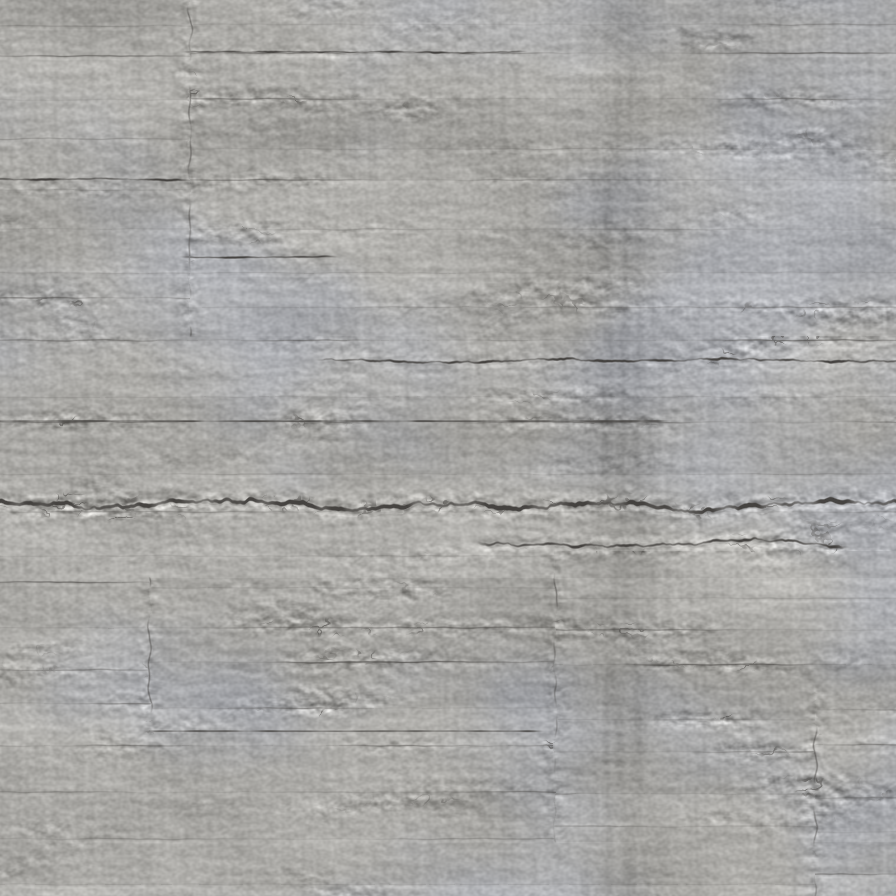
This texture is drawn by a Shadertoy shader. Its source:

```glsl
const vec3 WARM_GREY = vec3(0.668, 0.663, 0.648);
const vec3 COOL_GREY = vec3(0.660, 0.667, 0.685);
const vec3 CRACK_DARK = vec3(0.25, 0.24, 0.23);
const float BOARD_ROWS = 22.0;
const float BOARD_CONTRAST = 0.045;
const float SEAM_WIDTH = 0.0006;
const float RELIEF_STEP = 0.0022;
const float STAIN_X = 0.695;
const float STAIN_WIDTH = 0.032;
const float STAIN_DEPTH = 0.075;

// Each crack: height, left end, right end, half width
const int CRACK_COUNT = 8;
const vec4 CRACKS[CRACK_COUNT] = vec4[](
    vec4(0.437, -0.10, 1.10, 0.0023), vec4(0.394, 0.54, 0.94, 0.0015),
    vec4(0.598, 0.36, 1.10, 0.0013), vec4(0.942, 0.21, 0.58, 0.0011),
    vec4(0.800, -0.10, 0.21, 0.0011), vec4(0.713, 0.21, 0.37, 0.0010),
    vec4(0.530, -0.10, 0.74, 0.0008), vec4(0.184, 0.17, 0.60, 0.0008));

// Each vertical board joint: position, lower end, upper end
const int JOINT_COUNT = 4;
const vec3 JOINTS[JOINT_COUNT] = vec3[](
    vec3(0.212, 0.625, 1.10), vec3(0.167, 0.180, 0.355),
    vec3(0.620, 0.060, 0.385), vec3(0.910, -0.10, 0.235));

float hash(vec2 p) {
    vec3 q = fract(vec3(p.xyx) * 0.1031);
    q += dot(q, q.yzx + 33.33);
    return fract((q.x + q.y) * q.z);
}

vec2 gradient(vec2 cell) {
    float angle = 6.2832 * hash(cell + 71.0);
    return vec2(cos(angle), sin(angle));
}

float noise(vec2 p) {
    vec2 i = floor(p), f = fract(p);
    vec2 u = f * f * f * (f * (f * 6.0 - 15.0) + 10.0);
    float a = dot(gradient(i), f);
    float b = dot(gradient(i + vec2(1, 0)), f - vec2(1, 0));
    float c = dot(gradient(i + vec2(0, 1)), f - vec2(0, 1));
    float d = dot(gradient(i + 1.0), f - 1.0);
    return mix(mix(a, b, u.x), mix(c, d, u.x), u.y);
}

float fbm(vec2 p) {
    float sum = 0.0, amplitude = 0.5;
    for (int i = 0; i < 3; i++) {
        sum += amplitude * noise(p);
        p = p * 2.03 + 17.3;
        amplitude *= 0.5;
    }
    return sum;
}

float lineMask(float d, float halfWidth, float soft) {
    return 1.0 - smoothstep(halfWidth - soft, halfWidth + soft, abs(d));
}

float span(float x, float from, float to, float fade) {
    return smoothstep(from - fade, from + fade, x) * (1.0 - smoothstep(to - fade, to + fade, x));
}

void mainImage(out vec4 fragColor, in vec2 fragCoord) {
    vec2 p = fragCoord / iResolution.xy;
    float soft = max(0.0012, 0.8 / iResolution.y);
    float dark = 0.0, rim = 0.0, side = 0.0;
    float rough = 0.8 * smoothstep(0.05, 0.3, fbm(p * vec2(4.0, 13.0) + 5.0));

    // Vertical joints split the boards into sides
    for (int i = 0; i < JOINT_COUNT; i++) {
        vec3 joint = JOINTS[i];
        float inside = span(p.y, joint.y, joint.z, 0.002);
        float d = p.x - joint.x - 0.006 * noise(vec2(p.y * 45.0, joint.x * 90.0));
        float patchy = smoothstep(-0.15, 0.3, noise(vec2(joint.x * 50.0, p.y * 28.0)));
        side += step(0.5, inside) * step(0.0, d) * float(i + 1);
        dark = max(dark, inside * patchy * 0.5 * lineMask(d, 0.0008, soft));
        rough += 0.6 * inside * exp(-pow(d / 0.012, 2.0));
    }

    // Horizontal board seams
    float row = floor(p.y * BOARD_ROWS), board = row;
    for (int i = -1; i <= 1; i++) {
        float index = row + float(i);
        float seed = hash(vec2(index + 9.0, side + 3.0));
        float d = p.y - (index + 0.5 + 0.5 * (seed - 0.5)) / BOARD_ROWS;
        d -= 0.003 * fbm(vec2(p.x * 22.0, index * 7.3));
        float along = smoothstep(-0.2, 0.35, noise(vec2(p.x * 5.0, index * 5.7 + side)));
        float strength = 0.10 + 0.65 * seed * along;
        board += step(0.0, d);
        dark = max(dark, strength * lineMask(d, SEAM_WIDTH, soft));
        rim += 0.035 * along * lineMask(d + 0.0035, 0.0012, soft);
        rough += smoothstep(0.35, 0.9, hash(vec2(index, 41.0))) * along * exp(-pow(d / 0.011, 2.0));
    }

    // Long cracks with crumbled edges
    for (int i = 0; i < CRACK_COUNT; i++) {
        vec4 crack = CRACKS[i];
        float ragged = smoothstep(0.0007, 0.0020, crack.w);
        float wander = 0.014 * noise(vec2(p.x * 7.0, crack.x * 60.0))
            + 0.011 * fbm(vec2(p.x * 48.0, crack.x * 90.0));
        float d = p.y - crack.x - wander * ragged;
        float inside = span(p.x, crack.y, crack.z, 0.012);
        float wear = 0.75 + 0.8 * noise(vec2(p.x * 38.0, crack.x * 33.0));
        dark = max(dark, inside * clamp(wear, 0.25, 1.0) * lineMask(d, crack.w * wear, soft));
        rim += 0.07 * inside * ragged * lineMask(d + 0.006, 0.0018, soft);
        rough += inside * ragged * exp(-pow(d / 0.014, 2.0));
    }
    rough = min(rough, 1.3);

    // Cast relief lit from above, with crumbled fissures
    vec2 reliefScale = vec2(52.0, 78.0);
    vec2 offset = vec2(0.4, 1.0) * RELIEF_STEP;
    float relief = fbm((p - offset) * reliefScale) - fbm((p + offset) * reliefScale);
    vec2 warped = p * vec2(24.0, 62.0) + 1.2 * vec2(fbm(p * 50.0), fbm(p * 50.0 + 31.0));
    float fissure = 1.0 - smoothstep(0.02, 0.09, abs(noise(warped)));
    fissure *= smoothstep(0.45, 1.1, rough) * smoothstep(0.0, 0.25, noise(p * 26.0 + 8.0));
    dark = max(dark, 0.5 * fissure);

    // Surface tone, wood grain, drips and speckle
    float tone = BOARD_CONTRAST * (hash(vec2(board, side + 20.0)) - 0.5);
    tone += 0.15 * fbm(p * vec2(4.0, 9.0) + 40.0);
    tone += 0.05 * noise(p * vec2(7.0, 130.0));
    tone += 0.04 * noise(p * vec2(120.0, 9.0));
    tone += 0.06 * noise(p * vec2(190.0, 230.0));
    tone += relief * (0.12 + 0.38 * rough) + rim - 0.012 * rough;

    // Dark water stain running down the wall
    float stainOffset = (p.x - STAIN_X + 0.012 * noise(vec2(p.y * 6.0, 2.0))) / STAIN_WIDTH;
    float stain = exp(-stainOffset * stainOffset) * (0.75 + 0.9 * noise(vec2(3.0, p.y * 7.0)));
    tone -= STAIN_DEPTH * stain * (1.0 + noise(p * vec2(75.0, 6.0)));

    float cool = smoothstep(-0.1, 0.3, fbm(p * vec2(3.0, 4.0) + 12.0) + 0.25 * (p.x - 0.5));
    vec3 color = mix(WARM_GREY, COOL_GREY, cool) + tone;
    color = mix(color, CRACK_DARK, clamp(dark, 0.0, 0.95));
    fragColor = vec4(clamp(color, 0.0, 1.0), 1.0);
}
```
